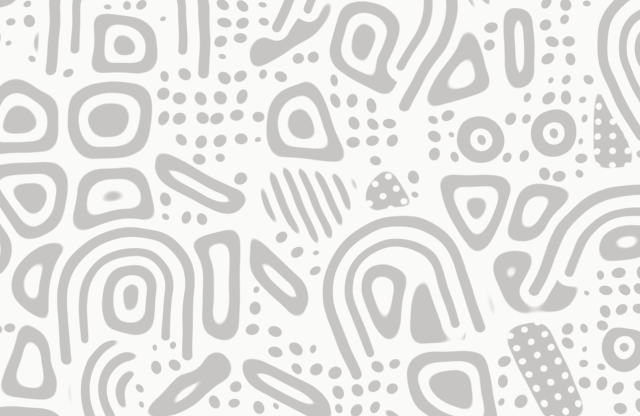
A Shadertoy shader for this pattern:

```glsl
// Hand-drawn doodle pattern: soft grey rings, bars, leaves, arches and pebbles on
// off-white paper. Voronoi cells each hold one motif shaped by the distance to the
// cell border, arches carve through the cells, and pebbles fill the leftover room.

const vec3 PAPER = vec3(0.982, 0.980, 0.973);
const vec3 INK = vec3(0.778, 0.772, 0.764);
const float CELL = 0.2;        // motif cell size, in canvas heights
const float ARCH_CELL = 0.62;  // spacing of the large arches
const float PEBBLE = 0.046;    // spacing of the filler pebbles
const float MARGIN = 0.011;    // half the gap between motifs
const float STROKE = 0.0125;   // half the line width

vec2 hash2(vec2 p) {
    vec3 a = fract(p.xyx * vec3(0.1031, 0.1030, 0.0973));
    a += dot(a, a.yzx + 33.33);
    return fract((a.xx + a.yz) * a.zy);
}

float cornerSlope(vec2 corner, vec2 offset) {
    return dot(hash2(corner) * 2.0 - 1.0, offset);
}

float gradientNoise(vec2 p) {
    vec2 i = floor(p), f = p - i, u = f * f * (3.0 - 2.0 * f);
    vec2 e = vec2(1.0, 0.0);
    return mix(mix(cornerSlope(i, f), cornerSlope(i + e, f - e), u.x),
               mix(cornerSlope(i + e.yx, f - e.yx), cornerSlope(i + 1.0, f - 1.0), u.x), u.y);
}

vec2 rotate(vec2 p, float angle) {
    float c = cos(angle), s = sin(angle);
    return vec2(c * p.x + s * p.y, c * p.y - s * p.x);
}

float smoothMin(float a, float b, float k) {
    float h = max(k - abs(a - b), 0.0) / k;
    return min(a, b) - h * h * k * 0.25;
}

float smoothMax(float a, float b, float k) {
    return -smoothMin(-a, -b, k);
}

// Distance from x to the nearest multiple of the step
float nearestLine(float x, float stepSize) {
    return abs(x - stepSize * round(x / stepSize));
}

// Round-ended arch: a half circle above two straight legs
float archDistance(vec2 q, float radius, float leg, float halfWidth) {
    float across = length(vec2(q.x, max(q.y, 0.0))) - radius;
    return length(vec2(across, min(q.y + leg, 0.0))) - halfWidth;
}

// Large pairs of nested arches
float arches(vec2 p) {
    float d = 1.0;
    vec2 base = floor(p / ARCH_CELL);
    for (int k = 0; k < 9; k++) {
        vec2 id = base + vec2(k % 3, k / 3) - 1.0;
        vec2 h = hash2(id + 71.0);
        vec2 q = rotate(p - (id + 0.5 + 0.16 * (h - 0.5)) * ARCH_CELL, (h.x - 0.5) * 1.6);
        float radius = 0.14 + 0.045 * h.y;
        d = min(d, archDistance(q, radius, 0.16, STROKE));
        d = min(d, archDistance(q, radius - 0.052, 0.06 + 0.1 * h.x, STROKE * 0.8));
    }
    return d;
}

// One motif; border is the distance to the cell edge, q the place in the cell
float motif(vec2 q, float border, float pick) {
    float body = MARGIN - border;
    int kind = int(pick * 9.0);
    if (kind <= 1)  // soft contour ring with a core
        return min(abs(body + STROKE) - STROKE, 0.057 - border);
    if (kind <= 3)  // straight bars
        return smoothMax(body, nearestLine(q.y + 0.15 * q.x * q.x, 0.036) - 0.0088, 0.02);
    if (kind == 4)  // curved bars
        return smoothMax(body, nearestLine(length(q - vec2(0.11, 0.0)), 0.046) - 0.0115, 0.022);
    if (kind == 5) {  // hollow leaf
        float leaf = smoothMax(body, abs(q.y) - 0.036, 0.03);
        return abs(leaf + STROKE) - STROKE;
    }
    if (kind == 6) {  // slim blob with round holes
        float blob = smoothMax(body, abs(q.y) - 0.05, 0.03);
        float hole = length(vec2(nearestLine(q.x, 0.036), nearestLine(q.y, 0.036))) - 0.008;
        return smoothMax(blob, -hole, 0.004);
    }
    if (kind == 7) {  // round eye
        float eye = min(abs(length(q) - 0.042) - 0.015, length(q * vec2(1.0, 1.2)) - 0.012);
        return smoothMax(body, eye, 0.012);
    }
    return 1.0;  // left open for pebbles
}

vec2 seedOf(vec2 id) {
    return (id + 0.15 + 0.7 * hash2(id + 23.0)) * CELL;
}

// Distance to all arches and motifs
float doodles(vec2 p) {
    vec2 base = floor(p / CELL), home = base, toSeed = vec2(9.0);
    for (int k = 0; k < 9; k++) {
        vec2 id = base + vec2(k % 3, k / 3) - 1.0;
        vec2 v = seedOf(id) - p;
        if (dot(v, v) < dot(toSeed, toSeed)) { toSeed = v; home = id; }
    }
    float arch = arches(p);
    float border = arch - MARGIN;
    for (int k = 0; k < 25; k++) {
        if (k == 12) continue;
        vec2 v = seedOf(home + vec2(k % 5, k / 5) - 2.0) - p;
        border = smoothMin(border, dot(0.5 * (toSeed + v), normalize(v - toSeed)), 0.042);
    }
    vec2 h = hash2(home + 7.0);
    float shape = motif(rotate(-toSeed, h.y * 6.283), border, h.x);
    return min(arch, min(shape, max(border, 0.0) + MARGIN));
}

// Oval pebbles, sized by the room left around their centres
float pebbles(vec2 p) {
    float d = 1.0;
    vec2 base = floor(p / PEBBLE);
    for (int k = 0; k < 9; k++) {
        vec2 id = base + vec2(k % 3, k / 3) - 1.0;
        vec2 h = hash2(id + 151.0);
        vec2 center = (id + 0.5 + 0.28 * (h - 0.5)) * PEBBLE;
        if (distance(p, center) > 0.022) continue;
        float radius = min(0.0138, (doodles(center) - 0.007) / 1.15);
        vec2 q = rotate(p - center, h.x * 6.283) * vec2(0.87, 1.12);
        if (radius > 0.006) d = min(d, length(q) - radius);
    }
    return d;
}

void mainImage(out vec4 fragColor, in vec2 fragCoord) {
    vec2 p = fragCoord / iResolution.y;
    // Wavering of the hand
    p += 0.035 * vec2(gradientNoise(p * 3.0 + 4.0), gradientNoise(p * 3.0 + 19.0));
    p += 0.006 * vec2(gradientNoise(p * 13.0 + 8.0), gradientNoise(p * 13.0 + 31.0));
    float d = min(doodles(p), pebbles(p));
    float soft = 0.9 / iResolution.y;
    fragColor = vec4(mix(INK, PAPER, smoothstep(-soft, soft, d)), 1.0);
}
```
